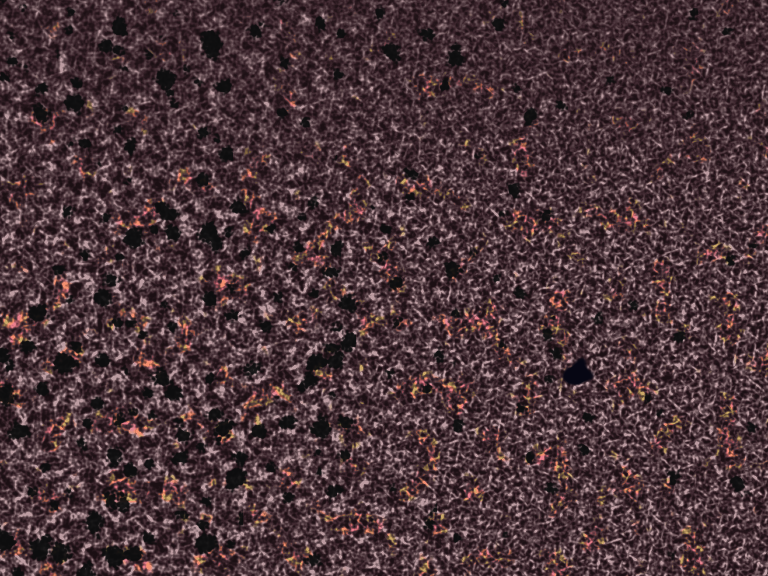
Reproduce this texture procedurally as a Shadertoy shader.

```glsl
const vec3 VOID_BLACK = vec3(0.045, 0.050, 0.052);
const vec3 PIT_BLUE   = vec3(0.025, 0.025, 0.075);
const vec3 SHADOW     = vec3(0.105, 0.060, 0.075);
const vec3 DARK_PLUM  = vec3(0.145, 0.085, 0.105);
const vec3 PLUM       = vec3(0.240, 0.150, 0.180);
const vec3 MAUVE      = vec3(0.335, 0.250, 0.272);
const vec3 ROSE_GREY  = vec3(0.490, 0.390, 0.410);
const vec3 PALE_ROSE  = vec3(0.740, 0.615, 0.635);
const vec3 PINK_TINT   = vec3(1.25, 0.82, 0.88);
const vec3 ORANGE_TINT = vec3(1.30, 0.92, 0.70);
const vec3 OLIVE_TINT  = vec3(1.08, 1.08, 0.65);

// Frequencies are cycles per canvas height
const vec2 FLECK_COARSE = vec2(40.0, 100.0);
const vec2 FLECK_FINE   = vec2(62.0, 128.0);
const float GRAIN_FREQ = 165.0;
const float PATCH_FREQ = 42.0;
const float CLUSTER_FREQ = 17.0;
const float HUE_FREQ = 55.0;
const float VOID_CELLS = 24.0;
const vec2 PIT_CENTER = vec2(1.003, 0.352);
const float PIT_RADIUS = 0.021;
const float NOISE_GAIN = 4.7; // brings gradient noise to unit deviation
const float TAU = 6.2831853;

vec2 hash2(vec2 cell) {
    vec3 q = fract(cell.xyx * vec3(0.1031, 0.1030, 0.0973));
    q += dot(q, q.yzx + 33.33);
    return fract((q.xx + q.yz) * q.zy);
}

float cornerSlope(vec2 cell, vec2 offset) {
    float angle = TAU * hash2(cell).x;
    return dot(vec2(cos(angle), sin(angle)), offset);
}

float gradientNoise(vec2 p) {
    vec2 i = floor(p), f = p - i;
    vec2 u = f * f * f * (f * (f * 6.0 - 15.0) + 10.0);
    vec2 e = vec2(1.0, 0.0);
    float low = mix(cornerSlope(i, f), cornerSlope(i + e, f - e), u.x);
    float high = mix(cornerSlope(i + e.yx, f - e.yx), cornerSlope(i + 1.0, f - 1.0), u.x);
    return NOISE_GAIN * mix(low, high, u.y);
}

// Short slivers lying in three directions, roughly zero mean and unit deviation
float flecks(vec2 p, vec2 freq) {
    float peak = -9.0;
    for (int k = 0; k < 3; k++) {
        float angle = 0.35 + float(k) * TAU / 6.0;
        float c = cos(angle), s = sin(angle);
        vec2 q = mat2(c, -s, s, c) * p;
        peak = max(peak, gradientNoise(q * freq + 37.0 * float(k + 1)));
    }
    return (peak - 0.82) / 0.75;
}

// Ragged black holes, larger and more frequent toward the left
float voids(vec2 p, float rightness, float ragged) {
    vec2 q = p * VOID_CELLS, home = floor(q);
    float cover = 0.0;
    float chance = mix(0.55, 0.10, rightness);
    for (int y = -1; y <= 1; y++)
    for (int x = -1; x <= 1; x++) {
        vec2 cell = home + vec2(x, y);
        vec2 dice = hash2(cell + 71.0);
        float radius = mix(0.12, 0.40, dice.y * dice.y) * mix(1.1, 0.75, rightness);
        float d = length(q - cell - hash2(cell + 13.0)) - radius + 0.07 * ragged;
        cover = max(cover, step(dice.x, chance) * (1.0 - smoothstep(-0.09, 0.09, d)));
    }
    return cover;
}

float ramp(float from, float to, float x) {
    return clamp((x - from) / (to - from), 0.0, 1.0);
}

vec3 toneColor(float tone) {
    vec3 color = mix(SHADOW, DARK_PLUM, ramp(-2.2, -1.17, tone));
    color = mix(color, PLUM, ramp(-1.17, -0.22, tone));
    color = mix(color, MAUVE, ramp(-0.22, 0.60, tone));
    color = mix(color, ROSE_GREY, ramp(0.60, 1.40, tone));
    return mix(color, PALE_ROSE, ramp(1.40, 2.30, tone));
}

void mainImage(out vec4 fragColor, in vec2 fragCoord) {
    vec2 p = fragCoord / iResolution.y;
    vec2 uv = fragCoord / iResolution.xy;
    float rightness = smoothstep(0.05, 0.85, uv.x);
    float topness = smoothstep(0.50, 1.0, uv.y);

    // Mineral grain: slivers, fine speckle and broader dark patches
    float sliver = mix(flecks(p, FLECK_COARSE), flecks(p, FLECK_FINE), rightness);
    sliver /= length(vec2(rightness, 1.0 - rightness));
    float grain = gradientNoise(p * GRAIN_FREQ + 5.0);
    float patches = gradientNoise(p * PATCH_FREQ + 19.0);
    float tone = 0.80 * sliver + 0.50 * grain + mix(0.48, 0.20, rightness) * patches;
    tone = tone * mix(1.08, 0.75, topness) + mix(0.12, -0.22, topness);
    vec3 color = toneColor(tone);

    // Clusters of warm tinted crystals
    float cluster = gradientNoise(p * CLUSTER_FREQ + 43.0) - 0.7 * topness;
    float hue = gradientNoise(p * HUE_FREQ + 61.0);
    vec3 tint = mix(PINK_TINT, ORANGE_TINT, smoothstep(-0.7, 0.2, hue));
    tint = mix(tint, OLIVE_TINT, smoothstep(0.7, 1.3, hue + 0.5 * rightness - 0.2));
    float tinted = smoothstep(0.5, 1.5, cluster + 0.35 * hue) * smoothstep(0.1, 1.1, tone);
    color *= mix(vec3(1.0), tint, tinted);

    // Holes and the single deep pit
    color = mix(color, VOID_BLACK, 0.92 * voids(p, rightness, patches + 0.6 * grain));
    float pitEdge = length(p - PIT_CENTER) - PIT_RADIUS + 0.003 * patches;
    color = mix(color, PIT_BLUE, 1.0 - smoothstep(-0.004, 0.004, pitEdge));

    fragColor = vec4(color, 1.0);
}
```
